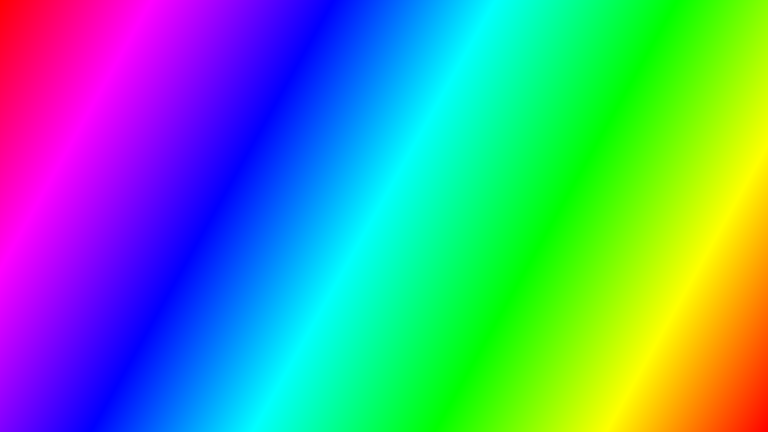
A Shadertoy shader for this background:

```glsl
// A full spectrum sweeping diagonally from the top left corner to the bottom
// right one. Each channel is a sum of linear ramps between hue stops, measured
// along the corner-to-corner diagonal.

// Hue stops as fractions of the diagonal; red lies at 0 and at 1.
#define MAGENTA_STOP 0.15
#define BLUE_STOP    0.33
#define CYAN_STOP    0.49
#define GREEN_STOP   0.67
#define YELLOW_STOP  0.84

// Linear rise from 0 to 1 between two stops.
float ramp(float start, float end, float t) {
    return clamp((t - start) / (end - start), 0.0, 1.0);
}

// Red, magenta, blue, cyan, green, yellow and red again.
vec3 spectrum(float t) {
    float red   = 1.0 - ramp(MAGENTA_STOP, BLUE_STOP, t) + ramp(GREEN_STOP, YELLOW_STOP, t);
    float green = ramp(BLUE_STOP, CYAN_STOP, t) - ramp(YELLOW_STOP, 1.0, t);
    float blue  = ramp(0.0, MAGENTA_STOP, t) - ramp(CYAN_STOP, GREEN_STOP, t);
    return vec3(red, green, blue);
}

void mainImage(out vec4 fragColor, in vec2 fragCoord) {
    // Canvas units: height is 1, measured from the top left corner.
    vec2 diagonal = vec2(iResolution.x / iResolution.y, 1.0);
    vec2 fromTopLeft = vec2(fragCoord.x, iResolution.y - fragCoord.y) / iResolution.y;

    // Projection onto the diagonal: 0 at the top left, 1 at the bottom right.
    float along = dot(fromTopLeft, diagonal) / dot(diagonal, diagonal);

    fragColor = vec4(spectrum(along), 1.0);
}
```
